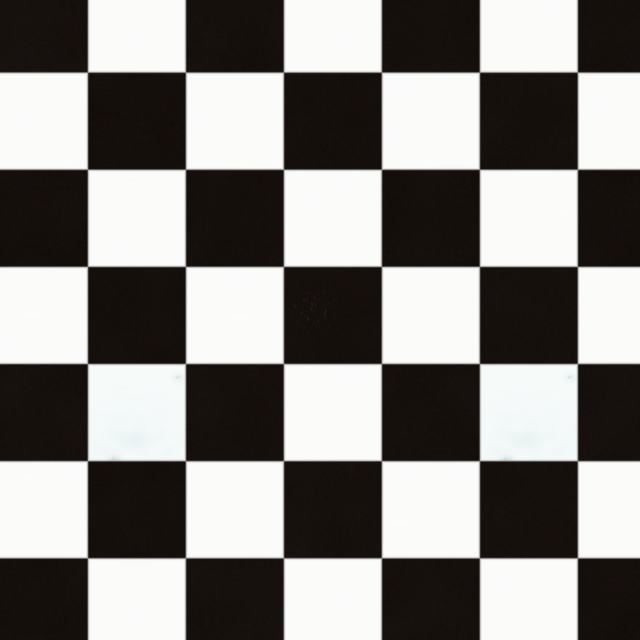
Write a WebGL 1 fragment shader that draws this pattern.

```glsl
precision highp float;
// Black and white checkerboard of glossy tiles with soft seams and faint scuffs.
uniform vec2 u_resolution;

vec2 hashGradient(vec2 p) {
    vec3 q = fract(vec3(p.xyx) * vec3(0.1031, 0.1030, 0.0973));
    q += dot(q, q.yzx + 33.33);
    return fract((q.xx + q.yz) * q.zy) * 2.0 - 1.0;
}

float gradientNoise(vec2 p) {
    vec2 i = floor(p);
    vec2 f = p - i;
    vec2 u = f * f * f * (f * (f * 6.0 - 15.0) + 10.0);
    vec2 e = vec2(1.0, 0.0);
    float bottom = mix(dot(hashGradient(i), f),
                       dot(hashGradient(i + e), f - e), u.x);
    float top = mix(dot(hashGradient(i + e.yx), f - e.yx),
                    dot(hashGradient(i + 1.0), f - 1.0), u.x);
    return mix(bottom, top, u.y);
}

// Soft round spot in tile coordinates
float spot(vec2 p, vec2 centre, vec2 radius) {
    vec2 d = (p - centre) / radius;
    return exp(-dot(d, d));
}

vec3 darkTile(vec2 uv, vec2 tile, vec2 local) {
    float grain = gradientNoise(uv * 230.0) + 0.6 * gradientNoise(uv * 110.0);
    float cloud = gradientNoise(uv * 14.0 + 5.0);
    float tint = hashGradient(tile + 20.0).x;
    vec3 color = vec3(0.085, 0.06, 0.05);
    color += 0.012 * grain + 0.012 * cloud + 0.004 * tint;

    // Fine scratches on the middle tile
    float middle = 1.0 - step(0.5, distance(tile, vec2(2.0)));
    float scratch = smoothstep(0.1, 0.5, gradientNoise(uv * vec2(190.0, 110.0)));
    color += 0.13 * middle * scratch * spot(local, vec2(0.3, 0.56), vec2(0.17));
    return color;
}

vec3 lightTile(vec2 uv, vec2 tile, vec2 local) {
    vec3 color = vec3(0.984, 0.984, 0.982);
    color += 0.004 * gradientNoise(uv * vec2(12.0, 120.0));

    // Cool stain on every fourth tile of one row
    float stained = (1.0 - step(0.5, abs(tile.y - 1.0)))
                  * (1.0 - step(0.5, mod(tile.x, 4.0)));
    float cloud = 0.5 + 0.8 * gradientNoise(local * vec2(5.0, 7.0) + 3.0);
    float haze = spot(local, vec2(0.45, 0.2), vec2(0.45, 0.3)) * cloud;
    float mark = spot(local, vec2(0.92, 0.86), vec2(0.05, 0.04))
               + spot(local, vec2(0.27, 0.03), vec2(0.06, 0.03));
    float streak = 0.6 + gradientNoise(local * 28.0);
    color -= stained * vec3(0.02, 0.004, 0.004);
    color -= stained * haze * vec3(0.05, 0.03, 0.025);
    color -= stained * mark * streak * vec3(0.13, 0.11, 0.1);
    return color;
}

void main() {
    vec2 uv = gl_FragCoord.xy / u_resolution;
    float pixel = 1.0 / min(u_resolution.x, u_resolution.y);

    // Grid of tiles, slightly wider than tall
    vec2 tileSize = vec2(0.1531, 0.1518);
    vec2 grid = (uv - vec2(0.1374, 0.1276)) / tileSize;
    vec2 tile = floor(grid);
    vec2 local = grid - tile;
    vec2 seam = (0.5 - abs(local - 0.5)) * tileSize;

    // Checker that fades to mid grey on the seams and corners
    float parity = mod(tile.x + tile.y, 2.0) * 2.0 - 1.0;
    vec2 rise = clamp(seam / max(0.0024, 0.75 * pixel), 0.0, 1.0);
    rise = rise * (2.0 - rise);
    float lightness = 0.5 + 0.5 * parity * rise.x * rise.y;

    vec3 light = lightTile(uv, tile, local);
    float rim = 1.0 - smoothstep(0.0015, 0.004, min(seam.x, seam.y));
    light -= 0.08 * rim;
    vec3 color = mix(darkTile(uv, tile, local), light, lightness);
    gl_FragColor = vec4(color, 1.0);
}
```
